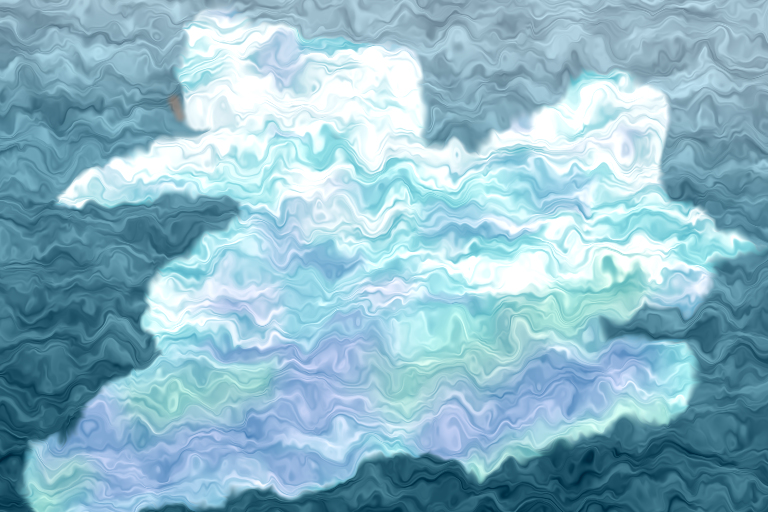
This background is drawn by a Shadertoy shader. Its source:

```glsl
const vec3 WATER_DEEP = vec3(0.13, 0.34, 0.42);
const vec3 WATER_MID = vec3(0.34, 0.55, 0.63);
const vec3 WATER_FAR = vec3(0.60, 0.72, 0.78);
const vec3 ICE_WHITE = vec3(0.94, 0.99, 1.0);
const vec3 ICE_CYAN = vec3(0.63, 0.92, 0.94);
const vec3 ICE_BLUE = vec3(0.56, 0.67, 0.86);
const vec3 ICE_GREEN = vec3(0.62, 0.87, 0.80);
const vec3 PEBBLE = vec3(0.58, 0.57, 0.56);
const vec2 WAVE_SCALE = vec2(18.0, 16.0);
const float WAVE_HEIGHT = 0.036;
const float EDGE_SOFTNESS = 0.009;
const float EDGE_ROUGHNESS = 0.022;

float hash(vec2 p) {
    return fract(sin(dot(p, vec2(127.1, 311.7))) * 43758.5453);
}

float noise(vec2 p) {
    vec2 i = floor(p), f = fract(p);
    f = f * f * (3.0 - 2.0 * f);
    return mix(mix(hash(i), hash(i + vec2(1, 0)), f.x),
               mix(hash(i + vec2(0, 1)), hash(i + vec2(1, 1)), f.x), f.y);
}

// Folded, mostly vertical ripple displacement
vec2 ripple(vec2 p) {
    vec2 offset = vec2(0.0);
    float size = 1.0;
    for (int i = 0; i < 4; i++) {
        vec2 q = (p + offset * 0.6) * WAVE_SCALE / size + float(i) * 17.3;
        offset += size * WAVE_HEIGHT * vec2(0.7, 1.0)
                * (vec2(noise(q + 41.0), noise(q)) - 0.5);
        size *= 0.58;
    }
    return offset;
}

// Horizontal strands, centred on zero
float strands(vec2 p) {
    float sum = 0.0, weight = 0.36;
    vec2 scale = vec2(8.0, 34.0);
    for (int i = 0; i < 4; i++) {
        sum += weight * (noise(p * scale + float(i) * 9.7) - 0.5);
        scale *= vec2(1.7, 1.8);
        weight *= 0.95;
    }
    return sum;
}

float taper(vec2 p, vec2 a, vec2 b, float ra, float rb) {
    vec2 pa = p - a, ba = b - a;
    float h = clamp(dot(pa, ba) / dot(ba, ba), 0.0, 1.0);
    return length(pa - ba * h) - mix(ra, rb, h);
}

float iceDistance(vec2 p) {
    // Upper block and spire
    vec2 q = p - vec2(0.59, 0.83);
    q.y += 0.12 * q.x;
    vec2 e = abs(q) - vec2(0.215, 0.085);
    float d = length(max(e, 0.0)) + min(max(e.x, e.y), 0.0) - 0.02;
    d = min(d, taper(p, vec2(0.425, 0.965), vec2(0.46, 0.85), 0.045, 0.08));
    // Right dome and left arm
    d = min(d, taper(p, vec2(1.191, 0.756), vec2(0.9375, 0.629), 0.107, 0.088));
    d = min(d, taper(p, vec2(1.21, 0.76), vec2(1.2, 0.62), 0.095, 0.09));
    d = min(d, taper(p, vec2(0.12, 0.609), vec2(0.371, 0.695), 0.016, 0.065));
    d = min(d, taper(p, vec2(0.371, 0.695), vec2(0.586, 0.678), 0.065, 0.09));
    // Main body and right point
    d = min(d, taper(p, vec2(0.586, 0.609), vec2(1.172, 0.561), 0.127, 0.137));
    d = min(d, taper(p, vec2(1.25, 0.531), vec2(1.49, 0.521), 0.088, 0.008));
    d = min(d, taper(p, vec2(0.42, 0.42), vec2(0.57, 0.56), 0.09, 0.1));
    d = min(d, taper(p, vec2(0.449, 0.385), vec2(1.172, 0.473), 0.15, 0.107));
    d = min(d, taper(p, vec2(1.094, 0.473), vec2(1.328, 0.473), 0.117, 0.063));
    d = min(d, taper(p, vec2(0.586, 0.355), vec2(1.016, 0.355), 0.176, 0.176));
    // Lower lobes
    d = min(d, taper(p, vec2(0.938, 0.219), vec2(1.279, 0.258), 0.137, 0.082));
    d = min(d, taper(p, vec2(0.137, 0.063), vec2(0.742, 0.238), 0.094, 0.146));
    d = min(d, taper(p, vec2(0.215, 0.18), vec2(0.469, 0.277), 0.049, 0.098));
    return min(d, taper(p, vec2(0.557, 0.053), vec2(0.605, 0.121), 0.029, 0.059));
}

float glow(vec2 p, vec2 a, vec2 b, float radius) {
    return 1.0 - smoothstep(0.0, radius, taper(p, a, b, 0.0, 0.0));
}

vec3 waterColor(vec2 p, float strand) {
    float height = p.y + 0.12 * (p.x - 0.75);
    vec3 color = mix(WATER_DEEP, WATER_MID, smoothstep(0.0, 0.65, height));
    color = mix(color, WATER_FAR, smoothstep(0.6, 1.0, height));
    return color + strand * vec3(0.42, 0.45, 0.44);
}

vec3 iceColor(vec2 p, float strand) {
    float patches = noise(p * vec2(8.0, 14.0) + 5.0) - 0.5;
    float white = smoothstep(0.2, 1.0, p.y + 0.9 * patches + 1.1 * strand);
    vec3 color = mix(ICE_CYAN, ICE_WHITE, white);
    // Blue shadows and green bands
    float blue = glow(p, vec2(0.2, 0.09), vec2(0.68, 0.27), 0.22);
    blue = max(blue, glow(p, vec2(0.9, 0.2), vec2(1.18, 0.27), 0.19));
    blue = max(blue, 0.35 * glow(p, vec2(0.48, 0.43), vec2(0.75, 0.4), 0.18));
    float green = glow(p, vec2(0.78, 0.25), vec2(1.2, 0.42), 0.12);
    green = max(green, glow(p, vec2(0.28, 0.2), vec2(0.5, 0.25), 0.09));
    green = max(green, glow(p, vec2(0.95, 0.08), vec2(1.28, 0.17), 0.09));
    green = max(green, glow(p, vec2(0.08, 0.0), vec2(0.12, 0.07), 0.1));
    float vein = smoothstep(0.55, 0.9, noise(p * vec2(9.0, 22.0) + 31.0));
    color = mix(color, ICE_BLUE, clamp(blue * (1.0 + patches) + 0.4 * vein, 0.0, 0.85));
    color = mix(color, ICE_GREEN, 0.65 * green);
    return color + strand * vec3(0.58, 0.40, 0.30);
}

void mainImage(out vec4 fragColor, in vec2 fragCoord) {
    vec2 p = fragCoord / iResolution.y;
    p.x += 0.75 - 0.5 * iResolution.x / iResolution.y;
    vec2 offset = ripple(p);
    float strand = strands(p + 1.6 * offset);
    vec2 warped = p + 0.8 * offset;
    float rough = noise(warped * 14.0) + 0.7 * noise(warped * 38.0) - 0.85 + strand;
    float d = iceDistance(warped) + EDGE_ROUGHNESS * rough;
    float ice = 1.0 - smoothstep(-EDGE_SOFTNESS, EDGE_SOFTNESS, d);
    vec3 color = mix(waterColor(p, strand), iceColor(p + 1.2 * offset, strand), ice);
    // Small pebble beside the upper block
    float pebble = taper(p, vec2(0.34, 0.803), vec2(0.352, 0.772), 0.011, 0.008);
    color = mix(color, PEBBLE + strand * 0.3, 1.0 - smoothstep(-0.008, 0.008, pebble));
    fragColor = vec4(clamp(color, 0.0, 1.0), 1.0);
}
```
